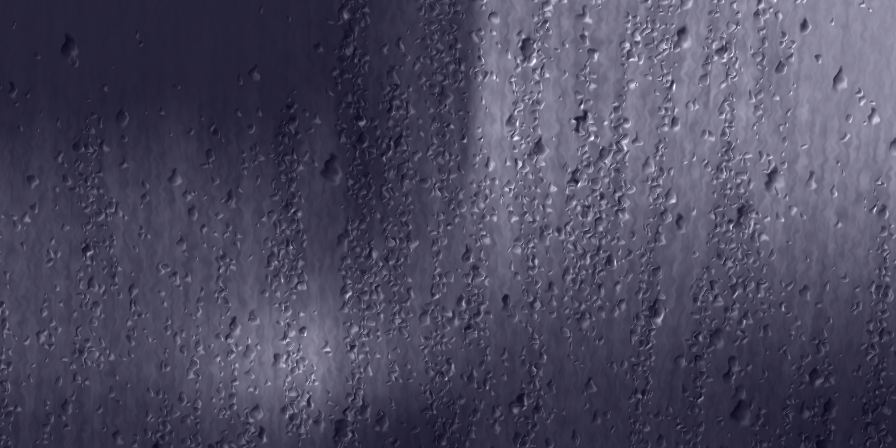
Reproduce this texture procedurally as a Shadertoy shader.

```glsl
// Rain-wet, misted window at dusk: a soft blurred backdrop of dark and pale zones,
// covered by narrow vertical streaks of small beads and scattered longer drops.
// Beads come from jittered cells; gradient noise shapes streaks, runs and mist.

#define TINT vec3(0.0, -0.01, 0.07)    // violet cast added to the grey level
#define LIGHT vec2(0.80, -0.60)        // bright side of each drop
#define RELIEF 0.52                    // contrast across one bead
#define GLINT 0.17                     // strength of the bead highlights
#define FINE_CELL vec2(0.0135, 0.0195)
#define MEDIUM_CELL vec2(0.020, 0.034)
#define LARGE_CELL vec2(0.034, 0.058)
#define STREAK_FREQ vec2(15.0, 1.5)
#define RUN_FREQ vec2(42.0, 3.0)
#define MIST_FREQ vec2(95.0, 26.0)

vec2 hash2(vec2 p) {
    vec3 q = fract(vec3(p.xyx) * vec3(0.1031, 0.1030, 0.0973));
    q += dot(q, q.yzx + 33.33);
    return fract((q.xx + q.yz) * q.zy);
}

float cornerSlope(vec2 cell, vec2 corner, vec2 f) {
    float angle = 6.2832 * hash2(cell + corner).x;
    return dot(vec2(cos(angle), sin(angle)), f - corner);
}

float gradientNoise(vec2 p) {
    vec2 cell = floor(p), f = fract(p);
    vec2 w = f * f * f * (f * (f * 6.0 - 15.0) + 10.0);
    float low = mix(cornerSlope(cell, vec2(0, 0), f), cornerSlope(cell, vec2(1, 0), f), w.x);
    float high = mix(cornerSlope(cell, vec2(0, 1), f), cornerSlope(cell, vec2(1, 1), f), w.x);
    return mix(low, high, w.y);
}

float blob(vec2 p, vec2 centre, vec2 radius) {
    vec2 d = (p - centre) / radius;
    return exp(-dot(d, d));
}

// Blurred grey level behind the glass
float backdrop(vec2 p) {
    float wobble = gradientNoise(p * vec2(9.0, 1.5));
    float left = mix(0.285, 0.148, smoothstep(0.48, 0.80, p.y + 0.16 * wobble));
    left *= mix(0.68, 1.0, smoothstep(0.0, 0.25, p.y));
    left += 0.21 * blob(p, vec2(0.64, 0.19), vec2(0.20, 0.16));
    left += 0.10 * blob(p, vec2(0.98, 0.85), vec2(0.13, 0.45));
    left -= 0.09 * blob(p, vec2(0.79, 0.53), vec2(0.13, 0.16));
    left -= 0.07 * blob(p, vec2(0.90, 0.03), vec2(0.18, 0.12));
    float right = mix(0.19, 0.49, smoothstep(0.0, 0.78, p.y));
    right += 0.15 * (p.x - 1.45) * smoothstep(0.3, 1.0, p.y);
    right += 0.06 * blob(p, vec2(1.13, 0.62), vec2(0.10, 0.30));
    right -= 0.05 * blob(p, vec2(1.95, 0.05), vec2(0.30, 0.25));
    return mix(left, right, smoothstep(1.03, 1.08, p.x + 0.02 * wobble));
}

// Dry glass: upper left and the far upper right
float dryness(vec2 p) {
    float left = smoothstep(0.62, 0.88, p.y) * (1.0 - smoothstep(0.55, 0.85, p.x));
    float right = smoothstep(0.5, 0.9, p.y) * smoothstep(1.70, 1.85, p.x);
    return max(left, 0.7 * right);
}

// Vertical bands where beads crowd together
float streak(vec2 p) {
    float n = gradientNoise(p * STREAK_FREQ + 4.7);
    n += 0.45 * gradientNoise(p * vec2(42.0, 4.0));
    n += 0.20 * blob(p, vec2(0.90, 0.55), vec2(0.20, 0.60)) - 0.45 * dryness(p);
    return smoothstep(-0.02, 0.30, n);
}

// Jittered drops: x is the lit slope, y the coverage
vec2 drops(vec2 p, vec2 cellSize, float inStreak, float scattered, float seed) {
    vec2 g = p / cellSize, base = floor(g), result = vec2(0.0);
    float pixel = 1.0 / (iResolution.y * cellSize.x);
    for (int j = -1; j <= 1; j++)
    for (int i = -1; i <= 1; i++) {
        vec2 cell = base + vec2(i, j);
        vec2 traits = hash2(cell + seed + 31.0);
        vec2 centre = cell + 0.5 + 0.7 * (hash2(cell + seed) - 0.5);
        vec2 place = centre * cellSize;
        float chance = inStreak * streak(place) + scattered * (1.0 - 0.85 * dryness(place));
        float radius = mix(0.25, 0.58, traits.x * traits.x);
        vec2 d = (g - centre) / radius;
        d.x *= 1.0 + 0.35 * d.y;  // narrower top, heavier foot
        float soft = 0.15 + 0.6 * pixel / radius;
        float cover = step(traits.y, chance) * (1.0 - smoothstep(1.0 - soft, 1.0 + soft, length(d)));
        if (cover > result.y) result = vec2(dot(d, LIGHT), cover);
    }
    return result;
}

float shadeDrops(float level, vec2 drop, float darkening) {
    float slope = clamp(drop.x, -1.0, 1.0);
    level *= 1.0 + drop.y * (RELIEF * slope - darkening);
    return level + GLINT * drop.y * smoothstep(0.25, 0.85, slope) * (0.4 + level);
}

void mainImage(out vec4 fragColor, in vec2 fragCoord) {
    vec2 p = fragCoord / iResolution.y;
    p.x *= 2.0 * iResolution.y / iResolution.x;
    float level = backdrop(p);

    // Lean the right-hand streaks and roughen the drop outlines
    vec2 q = p;
    q.x -= 0.09 * (p.y - 0.5) * smoothstep(1.2, 1.5, p.x);
    q += 0.011 * vec2(gradientNoise(p * 58.0), gradientNoise(p * 46.0 + 19.0));

    // Thin runs and misted grain, both drawn downward
    float wet = 1.0 - 0.75 * dryness(p);
    level *= 1.0 + wet * 0.22 * gradientNoise(q * RUN_FREQ);
    level *= 1.0 + wet * 0.22 * gradientNoise(q * MIST_FREQ);
    level *= 1.0 - 0.10 * streak(q);

    // Beads from small to large
    level = shadeDrops(level, drops(q, FINE_CELL, 0.80, 0.08, 3.0), 0.03);
    level = shadeDrops(level, drops(q, MEDIUM_CELL, 0.26, 0.06, 57.0), 0.14);
    float largeChance = 0.015 + 0.05 * smoothstep(0.9, 1.3, p.x);
    level = shadeDrops(level, drops(q, LARGE_CELL, 0.03, largeChance, 113.0), 0.28);

    fragColor = vec4(clamp(level + TINT, 0.0, 1.0), 1.0);
}
```
